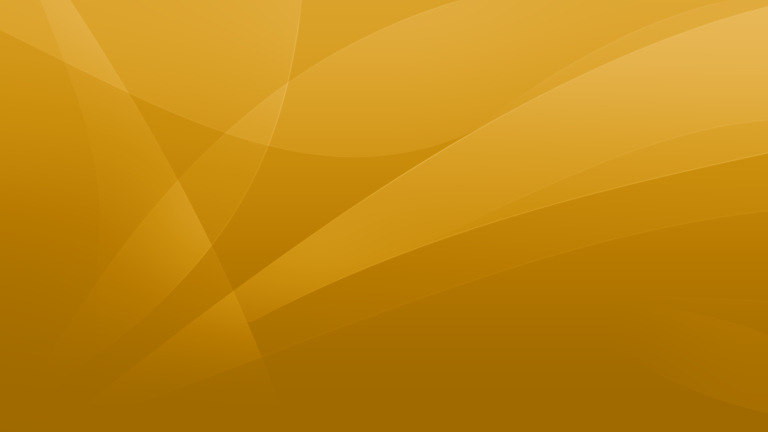
This background is drawn by a Shadertoy shader. Its source:

```glsl
// Golden abstract backdrop: translucent curved sheets over a vertical gradient.
// Each sheet edge is a cubic through four evenly spaced offsets; fills and thin
// rims add to one scalar tone, which a five-stop gold ramp turns into colour.

const vec3 UMBER = vec3(0.62, 0.41, 0.00);
const vec3 OCHRE = vec3(0.72, 0.48, 0.00);
const vec3 AMBER = vec3(0.80, 0.56, 0.05);
const vec3 GOLD  = vec3(0.86, 0.64, 0.17);
const vec3 CREAM = vec3(0.91, 0.72, 0.34);

const float ASPECT = 16.0 / 9.0;
const float RIM_WIDTH = 0.0019;
const float RIM_STRENGTH = 0.75;
const float BOWL_FILL = 0.10;
const float ARC_FILL = 0.09;
const float SAIL_FILL = 0.08;
const float BEAM_FILL = 0.10;
const float WING_FILL = 0.18;
const float LOWER_FILL = 0.06;
const float LENS_FILL = 0.10;

// Cubic through h at four even steps of span, held constant outside it.
float cubic(float x, vec2 span, vec4 h) {
    float u = clamp(3.0 * (x - span.x) / (span.y - span.x), 0.0, 3.0);
    vec3 d1 = h.yzw - h.xyz;
    vec2 d2 = d1.yz - d1.xy;
    float d3 = d2.y - d2.x;
    return h.x + u * (d1.x + (u - 1.0) * (d2.x / 2.0 + (u - 2.0) * d3 / 6.0));
}

// Approximate signed distance to the curve, positive above it.
float edge(vec2 q, vec2 span, vec4 h) {
    const float e = 0.004;
    float slope = (cubic(q.x + e, span, h) - cubic(q.x - e, span, h)) / (2.0 * e);
    return (q.y - cubic(q.x, span, h)) / sqrt(1.0 + slope * slope);
}

float inside(float d) {
    float soft = 0.75 / iResolution.y;
    return smoothstep(-soft, soft, d);
}

// Thin light line, fading in and out along its length.
float rim(float d, float along, vec2 span) {
    float len = span.y - span.x;
    float fade = smoothstep(span.x, span.x + 0.35 * len, along)
               * (1.0 - smoothstep(span.y - 0.08 * len, span.y, along));
    return RIM_STRENGTH * fade * exp(-d * d / (RIM_WIDTH * RIM_WIDTH));
}

float glow(vec2 p, vec2 centre, vec2 size) {
    vec2 q = (p - centre) / size;
    return exp(-dot(q, q));
}

vec3 goldRamp(float t) {
    vec3 c = mix(UMBER, OCHRE, clamp(t / 0.345, 0.0, 1.0));
    c = mix(c, AMBER, clamp((t - 0.345) / 0.275, 0.0, 1.0));
    c = mix(c, GOLD, clamp((t - 0.62) / 0.21, 0.0, 1.0));
    return mix(c, CREAM, clamp((t - 0.83) / 0.17, 0.0, 1.0));
}

void mainImage(out vec4 fragColor, in vec2 fragCoord) {
    vec2 p = fragCoord / iResolution.xy * vec2(ASPECT, 1.0);

    // Spans and signed distances of the edges
    vec2 bowlSpan = vec2(0.0, 1.111), arcSpan = vec2(0.069, 1.10);
    vec2 sailSpan = vec2(0.12, 1.0), wingSpan = vec2(0.139, 1.778);
    vec2 hemSpan = vec2(0.583, 1.778), foldSpan = vec2(0.926, 1.778);
    vec2 lowerSpan = vec2(0.139, 1.778), crestSpan = vec2(1.088, 1.69);
    vec2 lensSpan = vec2(1.435, 1.778);
    float bowl = edge(p, bowlSpan, vec4(0.931, 0.752, 0.641, 0.704));
    float arc = -edge(p, arcSpan, vec4(0.097, 0.583, 0.866, 1.01));
    float sail = -edge(p.yx, sailSpan, vec4(0.139, 0.475, 0.637, 0.699));
    float beam = -edge(p.yx, vec2(0.0, 1.0), vec4(0.671, 0.537, 0.366, 0.162));
    float beamBack = edge(p.yx, vec2(0.421, 1.0), vec4(0.225, 0.220, 0.167, 0.093));
    float wing = -edge(p, wingSpan, vec4(0.016, 0.431, 0.769, 0.986));
    float hem = edge(p, hemSpan, vec4(0.255, 0.431, 0.553, 0.646));
    float fold = -edge(p, foldSpan, vec4(0.414, 0.544, 0.660, 0.722));
    float lower = edge(p, lowerSpan, vec4(0.005, 0.204, 0.394, 0.512));
    float crest = -edge(p, crestSpan, vec4(0.692, 0.831, 0.935, 1.0));
    float lens = edge(p, lensSpan, vec4(0.190, 0.123, 0.076, 0.044));
    float lensTop = -edge(p, lensSpan, vec4(0.312, 0.311, 0.308, 0.303));
    float lensMid = -edge(p, lensSpan, vec4(0.298, 0.285, 0.262, 0.225));

    // Background and broad sheets
    float tone = mix(0.02, 0.72, smoothstep(0.0, 1.03, p.y));
    tone -= 0.06 * glow(p, vec2(0.0, 0.38), vec2(0.25, 0.2));
    float bowlFade = mix(1.0, 0.5, smoothstep(0.9, 1.5, p.x));
    float aboveWing = 1.0 - inside(wing);
    tone += BOWL_FILL * bowlFade * inside(bowl) * aboveWing;
    tone += ARC_FILL * inside(arc) * smoothstep(0.08, 0.5, p.y);
    tone += SAIL_FILL * inside(sail) * exp(-max(sail, 0.0) / 0.3) * smoothstep(0.05, 0.4, p.y);
    tone += BEAM_FILL * inside(beam) * mix(0.3, 1.0, inside(beamBack))
          * exp(-max(beam, 0.0) / 0.22) * smoothstep(0.0, 0.35, p.y);

    // Wing, its fold and the sheet beneath
    float wingBody = inside(wing) * mix(inside(hem), inside(lower), inside(beam));
    tone += WING_FILL * wingBody * smoothstep(0.0, 0.42, p.y);
    tone -= 0.04 * inside(fold) * inside(hem) * smoothstep(0.93, 1.2, p.x);
    tone += 0.04 * inside(crest) * aboveWing * smoothstep(1.05, 1.3, p.x);
    tone += LOWER_FILL * inside(lower) * inside(wing) * exp(-max(lower, 0.0) / 0.3)
          * smoothstep(0.05, 0.3, p.y);

    // Lens at the lower right
    float lensFade = smoothstep(1.4, 1.75, p.x) * inside(lens);
    tone += LENS_FILL * lensFade * (0.3 * inside(lensTop) + 0.7 * inside(lensMid));

    // Soft lights where sheets cross
    tone += 0.13 * glow(p, vec2(0.46, 0.46), vec2(0.12, 0.15)) * inside(beam) * inside(sail);
    tone += 0.12 * glow(p, vec2(0.73, 0.38), vec2(0.25, 0.13)) * wingBody;
    tone += 0.04 * glow(p, vec2(0.55, 0.26), vec2(0.16, 0.12)) * inside(beam);

    // Edge highlights
    tone += 0.06 * rim(bowl, p.x + 0.2, bowlSpan) + 0.06 * rim(arc, p.x, arcSpan);
    tone += 0.13 * rim(sail, p.y, sailSpan) + 0.04 * rim(beam, p.y, vec2(0.1, 1.1));
    tone += rim(wing, p.x, wingSpan) * (0.05 + 0.2 * glow(p, vec2(0.97, 0.6), vec2(0.22)));
    tone += 0.17 * rim(hem, p.x + 0.15, hemSpan + vec2(0.0, 0.4));
    tone += 0.05 * rim(fold, p.x, foldSpan + vec2(0.0, 0.2));
    tone += 0.09 * rim(lower, p.x, lowerSpan + vec2(0.0, 0.2));
    tone += 0.05 * (rim(crest, p.x, crestSpan) + rim(lens, p.x, lensSpan + vec2(0.0, 0.1))
          + rim(lensTop, p.x, lensSpan + vec2(0.0, 0.1)));

    fragColor = vec4(goldRamp(clamp(tone, 0.0, 1.0)), 1.0);
}
```
